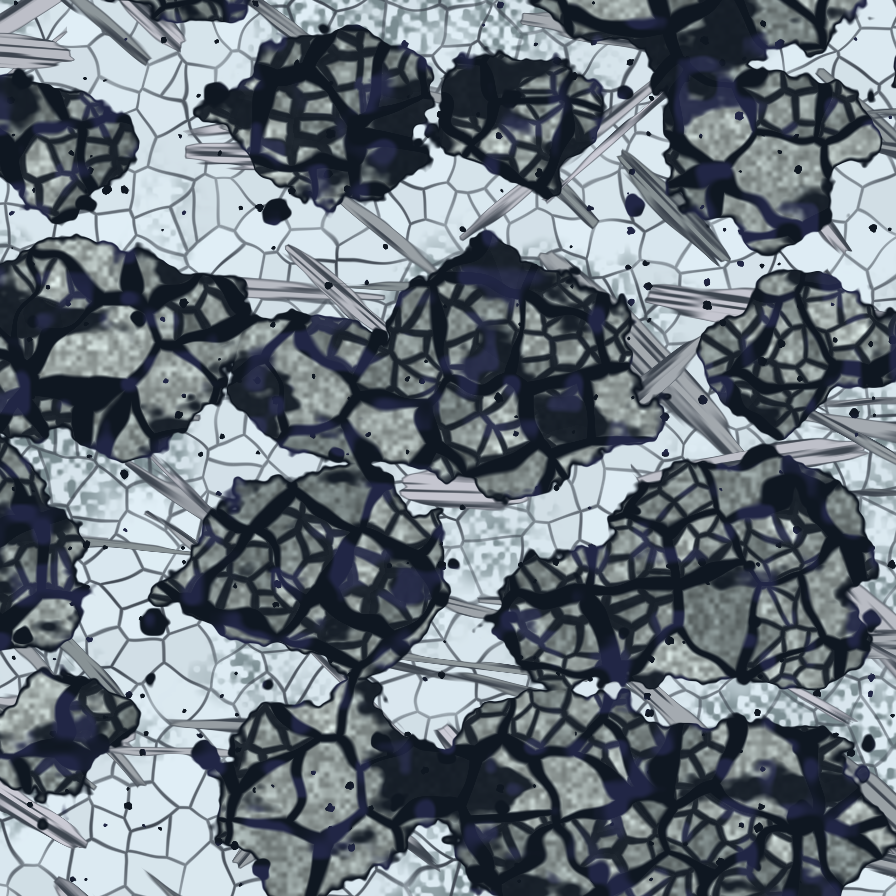
Reproduce this texture procedurally as a WebGL 2 fragment shader.

```glsl
#version 300 es
precision highp float;
// Thin section of rock: a pale mosaic of grains, fibrous mica blades and
// dark-rimmed grey-green mineral clusters. Voronoi cells give the grains,
// scattered ellipses the clusters, and rotated streaky boxes the blades.
uniform vec2 u_resolution;
out vec4 fragColor;

const vec3 PALE = vec3(0.86, 0.915, 0.945);
const vec3 INK = vec3(0.06, 0.09, 0.13);
const vec3 NAVY = vec3(0.13, 0.15, 0.27);
const vec3 SLATE = vec3(0.24, 0.27, 0.31);

float hash(vec2 p) {
  vec3 q = fract(p.xyx * 0.1031);
  q += dot(q, q.yzx + 33.33);
  return fract((q.x + q.y) * q.z);
}

vec2 hash2(vec2 p) { return vec2(hash(p + 17.3), hash(p + 71.9)); }

float noise(vec2 p) {
  vec2 i = floor(p), f = fract(p);
  f = f * f * (3.0 - 2.0 * f);
  return mix(mix(hash(i), hash(i + vec2(1, 0)), f.x),
             mix(hash(i + vec2(0, 1)), hash(i + 1.0), f.x), f.y);
}

float fbm(vec2 p) {
  float sum = 0.0, amp = 0.53;
  for (int i = 0; i < 4; i++) {
    sum += amp * noise(p);
    p = p * 2.07 + 13.7;
    amp *= 0.5;
  }
  return sum;
}

// Voronoi grains: x = distance to the border, yz = cell id
vec3 grains(vec2 p, float scale) {
  p *= scale;
  vec2 base = floor(p), nearId = base, toNear = vec2(9.0);
  for (int k = 0; k < 9; k++) {
    vec2 id = base + vec2(k % 3 - 1, k / 3 - 1);
    vec2 r = id + hash2(id) - p;
    if (dot(r, r) < dot(toNear, toNear)) { toNear = r; nearId = id; }
  }
  float edge = 9.0;
  for (int k = 0; k < 25; k++) {
    vec2 id = nearId + vec2(k % 5 - 2, k / 5 - 2);
    vec2 r = id + hash2(id) - p, gap = r - toNear;
    if (dot(gap, gap) > 1e-5) edge = min(edge, dot(0.5 * (r + toNear), normalize(gap)));
  }
  return vec3(edge / scale, nearId);
}

// Signed distance to the scattered clusters, ragged by noise
float clusters(vec2 p, float scale) {
  vec2 q = p * scale, base = floor(q);
  float d = 2.0;
  for (int k = 0; k < 9; k++) {
    vec2 id = base + vec2(k % 3 - 1, k / 3 - 1);
    if (hash(id + 5.1) > 0.8) continue;
    vec2 r = q - id - mix(vec2(0.2), vec2(0.8), hash2(id + 40.0));
    d = min(d, length(r * vec2(0.85, 1.1)) - mix(0.3, 0.62, hash(id + 8.6)));
  }
  return d / scale + 0.11 * (fbm(p * 15.0) - 0.5);
}

// Long fibrous blades, mostly level, some steep
vec3 addBlades(vec3 color, vec2 p, float scale, float seed) {
  vec2 cell = p * scale, base = floor(cell);
  for (int k = 0; k < 9; k++) {
    vec2 id = base + vec2(k % 3 - 1, k / 3 - 1), key = id + seed;
    float pick = hash(key + 3.3), turn = hash(key + 9.1) - 0.5;
    float angle = pick < 0.6 ? turn * 0.4 - 0.04 : (pick < 0.87 ? -0.7 : 0.75) + turn * 0.4;
    float c = cos(angle), s = sin(angle);
    vec2 q = mat2(c, -s, s, c) * (cell - id - hash2(key));
    float halfLen = mix(0.35, 0.95, hash(key + 6.4));
    float halfWide = mix(0.02, 0.13, pow(hash(key + 2.7), 1.5));
    float taper = 1.0 - 0.65 * pow(q.x / halfLen, 2.0);
    float d = max(abs(q.y) - halfWide * taper, abs(q.x) - halfLen);
    d += 0.05 * (noise(q * vec2(4.0, 35.0) + key * 7.0) - 0.5);
    float fibre = noise(q * vec2(3.0, 52.0) + key * 5.0);
    vec3 body = mix(vec3(0.52, 0.56, 0.57), vec3(0.80, 0.80, 0.84), hash(key + 1.2));
    body = mix(SLATE, body, smoothstep(0.12, 0.58, fibre));
    body = mix(body, SLATE, 0.65 * smoothstep(-0.018, 0.0, d));
    color = mix(color, body, 1.0 - smoothstep(-0.007, 0.008, d));
  }
  return color;
}

// Opaque dots, at most one per square
float specks(vec2 p, float scale, float chance) {
  vec2 id = floor(p * scale), f = fract(p * scale);
  float radius = mix(0.08, 0.25, pow(hash(id + 4.4), 2.0));
  float d = length(f - mix(vec2(0.33), vec2(0.67), hash2(id + 60.0)));
  d += 0.12 * (noise(p * scale * 7.0) - 0.5);
  return step(hash(id + 22.0), chance) * (1.0 - smoothstep(radius - 0.025, radius + 0.025, d));
}

void main() {
  vec2 p = gl_FragCoord.xy / min(u_resolution.x, u_resolution.y);
  vec2 warp = vec2(noise(p * 28.0), noise(p * 28.0 + 50.0)) - 0.5;
  vec3 ink = mix(INK, NAVY, smoothstep(0.55, 0.8, noise(p * 42.0)));

  // Pale mosaic with thin borders and cloudy speckled patches
  vec3 mosaic = grains(p + warp * 0.014, 21.0);
  vec3 color = PALE * mix(0.95, 1.02, hash(mosaic.yz));
  float cloud = smoothstep(0.52, 0.72, fbm(p * 6.0 + 30.0));
  color = mix(color, vec3(0.48, 0.55, 0.57), cloud * smoothstep(0.3, 0.75, noise(p * 150.0)));
  float border = 1.0 - smoothstep(0.0006, 0.0028, mosaic.x);
  color = mix(color, SLATE, border * mix(0.35, 1.0, noise(p * 24.0)));
  color = addBlades(color, p, 5.0, 11.0);
  color = addBlades(color, p, 6.5, 83.0);

  // Cluster grains: large cells, some broken into small ones
  float d = clusters(p, 4.0);
  vec3 grain = grains(p + warp * 0.022, 12.0);
  vec3 shard = grains(p + warp * 0.012, 30.0);
  float broken = step(hash(grain.yz + 31.0), 0.5);
  float tone = mix(hash(grain.yz), hash(shard.yz), broken);
  vec3 body = mix(vec3(0.42, 0.46, 0.46), vec3(0.67, 0.71, 0.70), tone);
  body *= 0.76 + 0.46 * noise(p * 170.0) * (0.6 + 0.8 * noise(p * 60.0));
  float thick = 0.002 + 0.011 * pow(noise(p * 19.0 + 9.0), 2.0);
  float seam = 1.0 - smoothstep(thick, thick + 0.005, grain.x);
  float crack = broken * (1.0 - smoothstep(thick * 0.45, thick * 0.45 + 0.004, shard.x));
  float rim = smoothstep(-0.007 - thick, -0.002, d);
  float stain = smoothstep(0.53, 0.63, fbm(p * vec2(11.0, 17.0) + 70.0));
  float dark = max(max(seam, crack * 0.9), max(rim, stain * 0.93));
  body = mix(body, ink, dark);
  color = mix(color, body, 1.0 - smoothstep(-0.002, 0.002, d));

  // Opaque specks over everything
  float dots = max(specks(p, 15.0, 0.22), specks(p + 0.37, 48.0, 0.13));
  fragColor = vec4(mix(color, ink, dots), 1.0);
}
```
